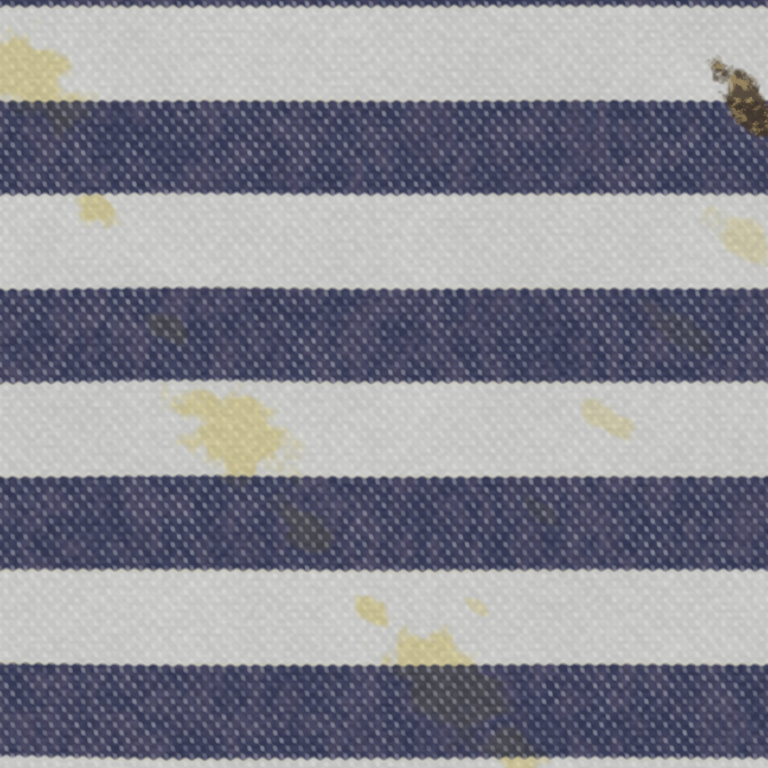
Reproduce this texture procedurally as a WebGL 1 fragment shader.

```glsl
precision highp float;
// Woven cloth with navy and off-white horizontal stripes, worn by stains.
// Two crossed waves form the staggered weave; stains are noisy ellipses
// strung along two trails, yellow on the white and grey on the navy.
uniform vec2 u_resolution;

const float STRIPE_PERIOD = 0.245;
const float STRIPE_HALF = 0.0605;
const float STRIPE_CENTRE = 0.074;
const vec2 WEAVE = vec2(60.0, 98.0);   // threads across, rows down
const float PI = 3.14159;

const vec3 NAVY = vec3(0.225, 0.24, 0.345);
const vec3 PURPLE = vec3(0.29, 0.28, 0.38);
const vec3 NAVY_DOT = vec3(0.57, 0.58, 0.63);
const vec3 WHITE = vec3(0.815, 0.815, 0.805);
const vec3 WHITE_GAP = vec3(0.755, 0.76, 0.755);
const vec3 YELLOW = vec3(0.80, 0.76, 0.56);
const vec3 GREY_STAIN = vec3(0.29, 0.29, 0.30);
const vec3 BROWN = vec3(0.26, 0.21, 0.15);
const vec3 OCHRE = vec3(0.55, 0.47, 0.30);

float hash(vec2 p) {
  vec3 q = fract(p.xyx * 0.1031);
  q += dot(q, q.yzx + 33.33);
  return fract((q.x + q.y) * q.z);
}

float noise(vec2 p) {
  vec2 i = floor(p), f = fract(p);
  f = f * f * (3.0 - 2.0 * f);
  return mix(mix(hash(i), hash(i + vec2(1.0, 0.0)), f.x),
             mix(hash(i + vec2(0.0, 1.0)), hash(i + vec2(1.0, 1.0)), f.x), f.y);
}

float fbm(vec2 p) {
  return 0.55 * noise(p) + 0.3 * noise(p * 2.1 + 7.0) + 0.15 * noise(p * 4.3 + 19.0);
}

// Weave: x is the dot coverage, y a random value for that dot
vec2 weaveDot(vec2 uv) {
  vec2 p = uv * WEAVE;
  p.x += 0.5 * mod(floor(p.y), 2.0);
  vec2 q = (fract(p) - 0.5) * vec2(2.0 * PI, PI);
  float wave = 0.62 * cos(q.x + q.y) + 0.38 * cos(q.x - q.y);
  return vec2(smoothstep(0.0, 0.95, wave), hash(floor(p) + 41.0));
}

// Signed distance to the nearest navy stripe, with scalloped thread edges
float stripeDistance(vec2 uv) {
  float y = uv.y + 0.004 * (noise(vec2(uv.x * 4.0, uv.y * 2.0)) - 0.5);
  float phase = fract((y - STRIPE_CENTRE) / STRIPE_PERIOD + 0.5) - 0.5;
  float scallop = 0.0016 * cos(2.0 * PI * WEAVE.x * uv.x);
  return abs(phase) * STRIPE_PERIOD - STRIPE_HALF - scallop;
}

// Scaled distance to an ellipse with its long side along the given axis
float blob(vec2 p, vec2 axis, vec2 radii) {
  vec2 local = vec2(dot(p, axis), dot(p, vec2(-axis.y, axis.x)));
  return length(local / radii);
}

float stainMask(float d, float ragged) {
  return 1.0 - smoothstep(0.6, 1.1, d + 1.2 * (ragged - 0.5));
}

// Stains strung from a to b on a bowed line, their size ebbing by step
float trail(vec2 uv, vec2 a, vec2 b, float bow, float count, float ebb, vec2 radii) {
  vec2 axis = normalize(vec2(0.8, -0.6));
  float ragged = fbm(uv * 38.0);
  float mask = 0.0;
  for (int i = 0; i < 8; i++) {
    float n = float(i);
    if (n >= count) break;
    float t = n / (count - 1.0);
    vec2 centre = mix(a, b, t) - vec2(0.0, bow * t * (1.0 - t));
    float size = 0.6 + 0.4 * cos(n * ebb);
    mask = max(mask, stainMask(blob(uv - centre, axis, radii * size), ragged));
  }
  return mask;
}

void main() {
  vec2 uv = gl_FragCoord.xy / u_resolution;
  float pixel = 1.0 / u_resolution.y;
  vec2 knot = weaveDot(uv);
  float d = stripeDistance(uv);
  float navyMask = 1.0 - smoothstep(-0.0015 - pixel, 0.0015 + pixel, d);

  // Cloth colours, with uneven dye and fine thread grain
  float dye = fbm(uv * vec2(60.0, 35.0));
  float grain = noise(uv * vec2(140.0, 220.0)) - 0.5;
  vec3 navy = mix(NAVY, PURPLE, smoothstep(0.3, 0.8, dye)) + 0.07 * grain;
  float fade = 0.4 + 0.3 * knot.y + 0.35 * (noise(uv * vec2(28.0, 20.0) + 5.0) - 0.5);
  navy = mix(navy, NAVY_DOT, knot.x * clamp(fade, 0.0, 1.0));
  vec3 white = mix(WHITE_GAP, WHITE, 0.3 + 0.7 * knot.x);
  white += 0.045 * grain + 0.03 * (fbm(uv * 9.0) - 0.5);
  float fringe = smoothstep(0.005, 0.0, d) * noise(uv * 7.0);
  white = mix(white, YELLOW, 0.4 * fringe);

  // Stains: one broad trail and one faint trail
  float broad = trail(uv, vec2(0.03, 0.90), vec2(0.67, 0.03), 0.38, 8.0, 2.05, vec2(0.09, 0.053));
  float faint = trail(uv, vec2(0.97, 0.69), vec2(0.62, 0.21), 0.0, 5.0, 0.6, vec2(0.058, 0.025));
  float stain = max(0.85 * broad, 0.55 * faint);
  white = mix(white, YELLOW * (0.96 + 0.06 * knot.x) + 0.06 * grain, stain);
  navy = mix(navy, GREY_STAIN + 0.17 * knot.x + 0.06 * grain, 0.85 * stain);
  vec3 colour = mix(white, navy, navyMask);

  // Speckled brown scorch
  float scorch = blob(uv - vec2(0.975, 0.865), vec2(0.55, -0.835), vec2(0.075, 0.024));
  vec3 scorchColour = mix(BROWN, OCHRE, smoothstep(0.4, 0.75, fbm(uv * 130.0)));
  colour = mix(colour, scorchColour, 0.85 * stainMask(scorch, fbm(uv * 60.0)));

  gl_FragColor = vec4(colour, 1.0);
}
```
